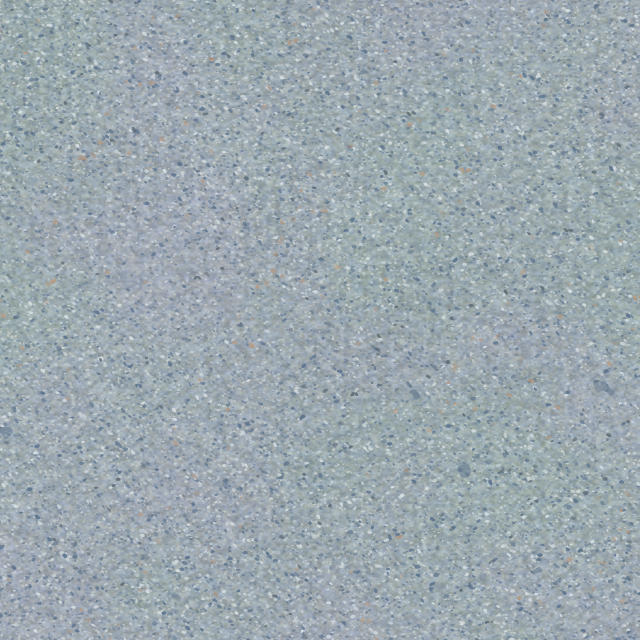
Reproduce this texture procedurally as a Shadertoy shader.

```glsl
// Blue-grey speckled stone: fine mottling, pale and dark blue flecks, rare rust grains and stains.

const vec3 GREEN_GREY = vec3(0.605, 0.667, 0.675);
const vec3 LAVENDER   = vec3(0.625, 0.658, 0.700);
const vec3 PALE       = vec3(0.810, 0.840, 0.850);
const vec3 DARK_BLUE  = vec3(0.350, 0.445, 0.550);
const vec3 CHARCOAL   = vec3(0.340, 0.390, 0.430);
const vec3 RUST       = vec3(0.720, 0.590, 0.480);
const vec3 STAIN      = vec3(0.370, 0.460, 0.550);

float hash(vec2 p, float seed) {
    return fract(sin(dot(p, vec2(127.1, 311.7)) + seed * 74.7) * 43758.5453);
}

// Smooth value noise in 0..1
float noise(vec2 p, float seed) {
    vec2 cell = floor(p);
    vec2 f = fract(p);
    f = f * f * (3.0 - 2.0 * f);
    float low = mix(hash(cell, seed), hash(cell + vec2(1, 0), seed), f.x);
    float high = mix(hash(cell + vec2(0, 1), seed), hash(cell + vec2(1, 1), seed), f.x);
    return mix(low, high, f.y);
}

float fbm(vec2 p, float seed) {
    float sum = 0.0;
    float gain = 0.5;
    for (int i = 0; i < 4; i++) {
        sum += gain * noise(p, seed + float(i));
        p = p * 2.03 + 7.3;
        gain *= 0.5;
    }
    return sum / 0.9375;
}

// Coverage of irregular elliptical grains; radius is in cells, share is the filled part of the cells
float flecks(vec2 uv, float cells, float share, float radius, float pixel, float seed) {
    vec2 p = uv * cells;
    vec2 home = floor(p);
    float rough = 0.6 * (noise(p * 3.0, seed + 9.0) - 0.5) * radius;
    float soft = max(0.7 * pixel * cells, 0.12 * radius);
    float cover = 0.0;
    for (int y = -1; y <= 1; y++) {
        for (int x = -1; x <= 1; x++) {
            vec2 cell = home + vec2(x, y);
            if (hash(cell, seed) > share) continue;
            vec2 centre = cell + vec2(hash(cell, seed + 1.0), hash(cell, seed + 2.0));
            float angle = 1.8 * (hash(cell, seed + 3.0) - 0.6);
            float size = radius * mix(0.5, 1.25, hash(cell, seed + 4.0));
            float strength = mix(0.45, 1.0, hash(cell, seed + 5.0));
            float c = cos(angle);
            float s = sin(angle);
            vec2 d = mat2(c, -s, s, c) * (p - centre);
            float dist = length(d * vec2(0.8, 1.25)) - size + rough;
            cover = max(cover, strength * (1.0 - smoothstep(-soft, soft, dist)));
        }
    }
    return cover;
}

// Ground colour: broad drifts of tint under fine grain
vec3 ground(vec2 uv, float drift) {
    vec3 color = mix(GREEN_GREY, LAVENDER, smoothstep(0.3, 0.7, drift));
    vec2 grain = uv * vec2(0.85, 1.1);
    float fine = noise(grain * 310.0, 11.0) - 0.5;
    float medium = noise(grain * 165.0, 12.0) - 0.5;
    float tint = noise(grain * 190.0, 13.0) - 0.5;
    color += 0.10 * fine + 0.11 * medium;
    color += tint * vec2(0.045, -0.050).xxy * vec3(1.0, 0.4, 1.0);
    return color + 0.02 * (fbm(uv * 4.0, 14.0) - 0.5);
}

void mainImage(out vec4 fragColor, in vec2 fragCoord) {
    vec2 uv = fragCoord / iResolution.y;
    float pixel = 1.0 / iResolution.y;

    // A calmer, more lavender band falls gently from left to right
    float band = uv.y - 0.62 + 0.28 * uv.x + 0.16 * (fbm(uv * 3.0, 21.0) - 0.5);
    float calm = exp(-band * band * 90.0);
    float drift = fbm(uv * 3.5, 22.0) + 0.22 * calm;
    float density = 1.0 - 0.45 * calm;

    vec3 color = ground(uv, drift);

    // Scattered grains, from fine to coarse
    color = mix(color, PALE, 0.80 * flecks(uv, 190.0, 0.24 * density, 0.36, pixel, 31.0));
    color = mix(color, DARK_BLUE, 0.70 * flecks(uv, 180.0, 0.16 * density, 0.36, pixel, 41.0));
    color = mix(color, PALE + 0.04, 0.90 * flecks(uv, 120.0, 0.10 * density, 0.32, pixel, 51.0));
    color = mix(color, DARK_BLUE, 0.90 * flecks(uv, 115.0, 0.10 * density, 0.34, pixel, 61.0));
    color = mix(color, CHARCOAL, 0.85 * flecks(uv, 110.0, 0.015, 0.32, pixel, 71.0));
    color = mix(color, RUST, 0.75 * flecks(uv, 100.0, 0.012, 0.34, pixel, 81.0));

    // A few ragged stains
    vec2 warp = vec2(noise(uv * 70.0, 91.0), noise(uv * 70.0, 92.0)) - 0.5;
    color = mix(color, STAIN, 0.80 * flecks(uv + 0.016 * warp, 16.0, 0.025, 0.14, pixel, 93.0));

    fragColor = vec4(clamp(color, 0.0, 1.0), 1.0);
}
```
